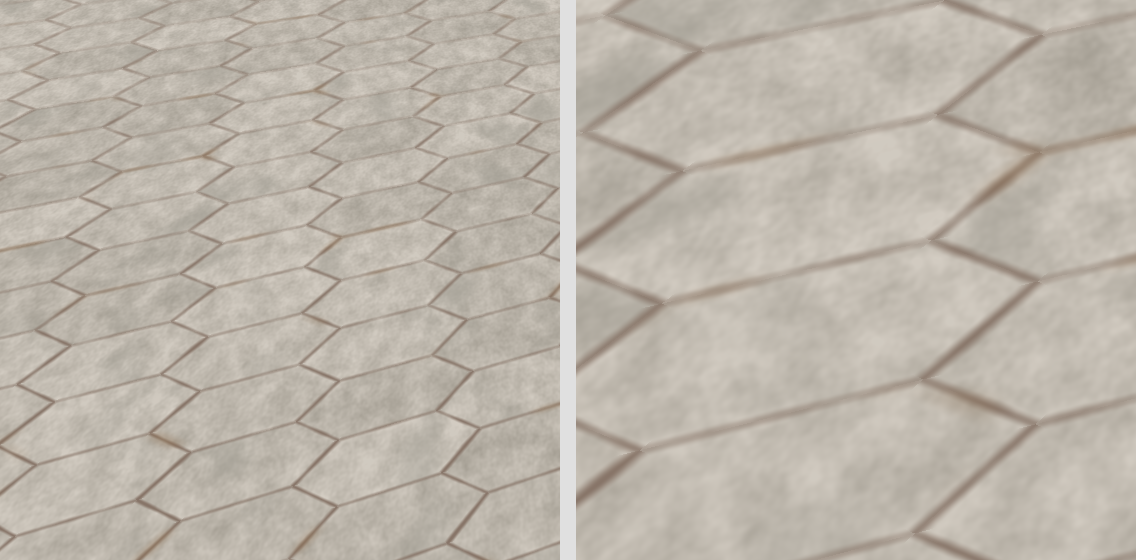
Left: the whole. Right: its middle third, enlarged.
This texture is drawn by a Shadertoy shader. Its source:

```glsl
const float FLAT = 0.705;  // long edge length, in column pitches
const vec3 STONE_LIGHT = vec3(0.792, 0.766, 0.726);
const vec3 STONE_DARK = vec3(0.665, 0.641, 0.598);
const vec3 STONE_PATCH = vec3(0.645, 0.630, 0.590);
const vec3 GROUT = vec3(0.52, 0.445, 0.395);
const vec3 RUST = vec3(0.56, 0.45, 0.34);

vec2 hash2(vec2 p) {
    vec3 q = fract(p.xyx * vec3(0.1031, 0.1030, 0.0973));
    q += dot(q, q.yzx + 33.33);
    return fract((q.xx + q.yz) * q.zy);
}

float cornerSlope(vec2 corner, vec2 offset) {
    float angle = 6.2832 * hash2(corner).x;
    return dot(vec2(cos(angle), sin(angle)), offset);
}

float gradientNoise(vec2 p) {
    vec2 i = floor(p), f = p - i;
    vec2 w = f * f * f * (f * (f * 6.0 - 15.0) + 10.0);
    vec2 e = vec2(1.0, 0.0);
    float low = mix(cornerSlope(i, f), cornerSlope(i + e, f - e), w.x);
    float high = mix(cornerSlope(i + e.yx, f - e.yx), cornerSlope(i + 1.0, f - 1.0), w.x);
    return mix(low, high, w.y);
}

float fbm(vec2 p) {
    float sum = 0.0, amplitude = 0.6;
    for (int k = 0; k < 4; k++) {
        sum += amplitude * gradientNoise(p);
        p = mat2(1.6, 1.2, -1.2, 1.6) * p + 7.3;
        amplitude *= 0.6;
    }
    return sum;
}

// Canvas position to floor position, by inverting the perspective
vec2 floorPlane(vec2 canvas) {
    mat3 projection = mat3(0.2427, -0.0039, 0.0193,
                           -0.0333, 0.0586, -0.0527,
                           0.6068, 0.5859, 1.0);
    vec3 q = inverse(projection) * vec3(canvas.x, 1.0 - canvas.y, 1.0);
    vec2 lattice = q.xy / q.z;
    return vec2(lattice.x, lattice.y + 0.5 * lattice.x);
}

// Inside distance to the hexagon border in x, normal of its nearest edge in yz
vec3 hexEdge(vec2 p, float flatLength) {
    vec2 slant = normalize(vec2(0.5, 1.0 - flatLength));
    vec2 a = abs(p), side = vec2(p.x < 0.0 ? -1.0 : 1.0, p.y < 0.0 ? -1.0 : 1.0);
    float toFlat = 0.5 - a.y;
    float toSlant = dot(vec2(1.0 - 0.5 * flatLength, 0.0) - a, slant);
    return toFlat < toSlant ? vec3(toFlat, 0.0, side.y) : vec3(toSlant, slant * side);
}

// Line of a given half width, blurred by a box-like filter
float softLine(float d, float halfWidth, float blur) {
    return smoothstep(-blur, blur, halfWidth - d) - smoothstep(-blur, blur, -halfWidth - d);
}

vec3 stoneColor(vec2 p, vec2 tile) {
    vec2 seed = hash2(tile + 50.0);
    vec2 q = p * vec2(2.4, 1.0) + 40.0 * seed;
    float mottle = fbm(q * 2.2);
    float grain = gradientNoise(q * 13.0);
    float shade = 0.36 + 1.05 * mottle + 0.28 * grain + 0.45 * (seed.y - 0.5);
    float patchy = smoothstep(0.0, 0.6, gradientNoise(q * 0.8) + 0.25 * mottle);
    vec3 color = mix(STONE_LIGHT, STONE_DARK, clamp(shade, -0.2, 1.1));
    return mix(color, STONE_PATCH, patchy * (0.2 + 0.5 * seed.x));
}

void mainImage(out vec4 fragColor, in vec2 fragCoord) {
    vec2 p = floorPlane(fragCoord / iResolution.xy);
    vec2 stepX = dFdx(p), stepY = dFdy(p);

    // Nearest hexagon among the two candidate columns
    vec3 edge = vec3(-1.0, 0.0, 1.0);
    vec2 tile = vec2(0.0);
    for (int k = 0; k < 2; k++) {
        float column = floor(p.x - 0.5 * FLAT) + float(k);
        float row = floor(p.y - 0.5 * column);
        vec2 center = vec2(column + 0.5 * FLAT, row + 0.5 + 0.5 * column);
        vec3 candidate = hexEdge(p - center, FLAT);
        if (candidate.x > edge.x) {
            edge = candidate;
            tile = vec2(column, row);
        }
    }

    // Joint softness, measured across the edge on the canvas
    float footprint = length(vec2(dot(edge.yz, stepX), dot(edge.yz, stepY)));
    float blur = footprint * max(1.0, 0.0036 * iResolution.y);
    float wear = gradientNoise(p * vec2(5.0, 4.0));
    float slanted = step(0.1, abs(edge.y));
    float rising = step(0.0, edge.y * edge.z);
    float halfWidth = mix(0.016, mix(0.0125, 0.02, rising), slanted) * (1.0 + 0.8 * wear);
    float joint = softLine(edge.x, halfWidth, blur);

    // Stone with a pale worn rim and rust spreading from some joints
    vec3 color = stoneColor(p, tile);
    float rim = smoothstep(0.12, 0.03, edge.x);
    color += 0.01 * rim;
    float rust = smoothstep(0.15, 0.5, gradientNoise(p * vec2(1.7, 1.3) + 9.0));
    color = mix(color, RUST, 0.4 * rust * smoothstep(0.1, 0.0, edge.x));
    color = mix(color, mix(GROUT, RUST, 0.5 * rust), joint * mix(0.85, 0.95, slanted));

    fragColor = vec4(color, 1.0);
}
```
